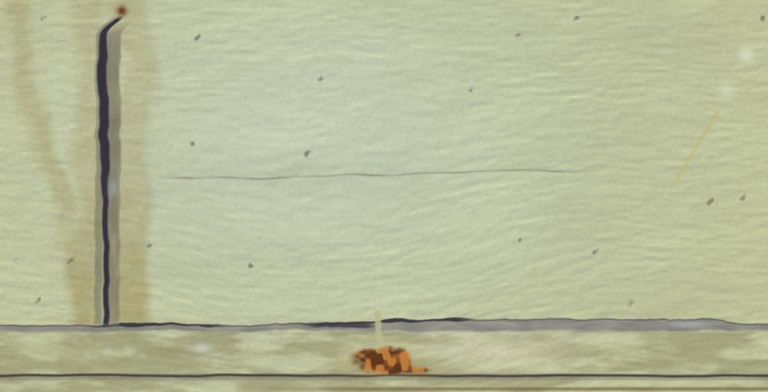
Reproduce this texture procedurally as a Shadertoy shader.

```glsl
float hash(vec2 p) {
    vec3 q = fract(vec3(p.xyx) * 0.1031);
    q += dot(q, q.yzx + 33.33);
    return fract((q.x + q.y) * q.z);
}

float noise(vec2 p) {
    vec2 i = floor(p), f = fract(p);
    f = f * f * (3.0 - 2.0 * f);
    return mix(mix(hash(i), hash(i + vec2(1, 0)), f.x),
               mix(hash(i + vec2(0, 1)), hash(i + vec2(1, 1)), f.x), f.y);
}

float fbm(vec2 p) {
    float sum = 0.0, amp = 0.5;
    for (int i = 0; i < 4; i++) {
        sum += amp * noise(p);
        p = mat2(1.6, 1.2, -1.2, 1.6) * p + 7.3;
        amp *= 0.5;
    }
    return sum;
}

// Soft mask: one where d is below the edge
float inside(float d, float edge, float soft) {
    return 1.0 - smoothstep(edge - soft, edge + soft, d);
}

float span(float x, float lo, float hi, float soft) {
    return smoothstep(lo - soft, lo + soft, x) * inside(x, hi, soft);
}

float blob(vec2 p, vec2 centre, vec2 radius) {
    vec2 q = (p - centre) / radius;
    return exp(-dot(q, q));
}

float segment(vec2 p, vec2 a, vec2 b) {
    vec2 ab = b - a;
    return length(p - a - ab * clamp(dot(p - a, ab) / dot(ab, ab), 0.0, 1.0));
}

// Brushed paint: slanted ridges plus fine lumps
float paintHeight(vec2 p) {
    float slant = 0.16 * inside(p.x, 1.1, 0.5) * inside(p.y, 0.6, 0.3);
    vec2 q = vec2(p.x, p.y + slant * p.x + 0.025 * noise(p * 7.0));
    return 0.55 * noise(q * vec2(13, 75)) + 0.4 * noise(q * vec2(32, 105)) + 0.5 * fbm(p * vec2(34, 48));
}

vec3 paintColour(vec2 p) {
    float cool = blob(p, vec2(0.8, 0.64), vec2(0.72, 0.48));
    vec3 c = mix(vec3(0.735, 0.755, 0.595), vec3(0.755, 0.79, 0.69), cool);
    return c * (0.96 + 0.08 * fbm(p * vec2(4, 9)));
}

vec3 addStains(vec3 c, vec2 p) {
    float x = p.x + 0.09 * (fbm(p * vec2(9, 6)) - 0.5);
    float strength = 0.45 + 0.4 * inside(p.y, 0.42, 0.2);
    float sides = span(x, 0.185, 0.27, 0.025) + span(x, 0.29, 0.385, 0.018);
    float streakX = mix(0.17, 0.055, smoothstep(0.35, 0.85, p.y));
    float streak = inside(abs(x - streakX), 0.025, 0.022) * smoothstep(0.3, 0.5, p.y);
    float stain = max(sides * strength, 0.55 * streak) * smoothstep(0.15, 0.19, p.y);
    c = mix(c, vec3(0.65, 0.61, 0.42), stain * (0.5 + 0.6 * fbm(p * 24.0)));
    float grime = blob(p, vec2(0.36, 0.12), vec2(0.22, 0.045));
    return mix(c, vec3(0.55, 0.52, 0.35), 0.7 * grime * smoothstep(0.3, 0.65, fbm(p * 22.0)));
}

// Small dark flecks, one candidate per cell
float specks(vec2 p) {
    vec2 id = floor(p * 7.0);
    vec2 d = fract(p * 7.0) - 0.25 - 0.5 * vec2(hash(id + 3.0), hash(id + 9.0));
    d.x -= 0.5 * d.y;
    return step(0.84, hash(id)) * inside(length(d) + 0.08 * noise(p * 110.0), 0.075, 0.035);
}

vec3 verticalCrack(vec3 c, vec2 p) {
    float x = p.x + 0.007 * (noise(vec2(3, p.y * 35.0)) - 0.5) - 0.055 * smoothstep(0.91, 0.97, p.y);
    float reach = span(p.y, 0.17, 0.955, 0.008);
    vec3 edge = mix(vec3(0.43, 0.41, 0.35), vec3(0.61, 0.59, 0.47), fbm(p * vec2(45, 16)));
    c = mix(c, edge, 0.85 * span(x, 0.272, 0.306, 0.005) * span(p.y, 0.17, 0.93, 0.02));
    c = mix(c, edge, 0.7 * span(x, 0.243, 0.262, 0.004) * reach);
    float core = mix(0.273, 0.261, smoothstep(0.2, 0.9, p.y));
    float width = 0.007 + 0.005 * span(p.y, 0.55, 0.9, 0.08);
    c = mix(c, vec3(0.21, 0.2, 0.25), inside(abs(x - core), width, 0.004) * reach);
    return mix(c, vec3(0.62, 0.63, 0.6), 0.8 * blob(p, vec2(0.289, 0.52), vec2(0.012, 0.02)));
}

vec3 horizontalGap(vec3 c, vec2 p) {
    float y = p.y + 0.014 * (fbm(vec2(p.x * 16.0, 2)) - 0.5);
    float top = 0.171 + 0.014 * (smoothstep(0.75, 1.1, p.x) - smoothstep(1.8, 1.92, p.x));
    vec3 dust = mix(vec3(0.43, 0.42, 0.42), vec3(0.64, 0.64, 0.6), fbm(p * vec2(20, 70)));
    c = mix(c, dust, 0.9 * span(y, 0.156, top, 0.005));
    float open = max(span(p.x, 0.25, 0.55, 0.04), span(p.x, 0.78, 1.19, 0.03));
    float thin = inside(abs(y - top), 0.002 + 0.004 * open * noise(vec2(p.x * 24.0, 5)), 0.003);
    float hole = span(p.x, 0.79, 0.95, 0.02) * inside(abs(y - 0.171), 0.006, 0.004);
    c = mix(c, vec3(0.22, 0.21, 0.23), max(thin * (0.55 + 0.4 * open), 0.8 * hole));
    return mix(c, vec3(0.67, 0.69, 0.72), 0.6 * blob(p, vec2(1.76, 0.174), vec2(0.06, 0.008)));
}

vec3 lowerBoard(vec3 c, vec2 p) {
    float mottled = fbm(p * vec2(9, 30)), board = inside(p.y, 0.155, 0.006);
    c = mix(c, vec3(0.62, 0.62, 0.47), 0.8 * board * smoothstep(0.35, 0.65, mottled));
    float pale = blob(p + 0.03 * mottled, vec2(1.29, 0.115), vec2(0.16, 0.05));
    c = mix(c, vec3(0.8, 0.79, 0.67), 0.9 * pale * board);
    float seam = 0.042 + 0.004 * (noise(vec2(p.x * 14.0, 8)) - 0.5);
    c = mix(c, vec3(0.48, 0.47, 0.39), 0.5 * span(p.y, 0.03, 0.046, 0.005));
    c = mix(c, vec3(0.25, 0.24, 0.25), 0.9 * inside(abs(p.y - seam), 0.003, 0.003));
    float foot = inside(abs(p.y - 0.008), 0.004, 0.004) * smoothstep(0.6, 1.0, p.x);
    return mix(c, vec3(0.47, 0.4, 0.27), 0.7 * foot);
}

vec3 rustPatch(vec3 c, vec2 p) {
    float body = blob(p, vec2(0.97, 0.083), vec2(0.095, 0.04)) + 0.5 * blob(p, vec2(1.07, 0.055), vec2(0.07, 0.012));
    float mask = smoothstep(0.38, 0.7, body * (0.45 + 1.1 * fbm(p * vec2(28, 40))));
    vec3 rust = mix(vec3(0.34, 0.17, 0.08), vec3(0.74, 0.46, 0.2), smoothstep(0.3, 0.7, noise(p * 65.0)));
    return mix(mix(c, vec3(0.7, 0.59, 0.36), 0.5 * min(body, 1.0)), rust, 0.9 * mask);
}

void mainImage(out vec4 fragColor, in vec2 fragCoord) {
    vec2 p = fragCoord / iResolution.y;
    vec3 c = lowerBoard(addStains(paintColour(p), p), p);
    // Relief lit from the upper left
    float relief = paintHeight(p) - paintHeight(p + vec2(-0.003, 0.005));
    c *= 1.0 + 0.15 * relief + 0.04 * (noise(p * 210.0) - 0.5);
    // Hairline, scratch, flecks and bumps
    float hairY = 0.541 + 0.02 * smoothstep(0.5, 1.5, p.x) + 0.008 * noise(p.xx * 9.0);
    float hair = inside(abs(p.y - hairY), 0.002, 0.004) * span(p.x, 0.43, 1.5, 0.06);
    c = mix(c, vec3(0.5, 0.5, 0.43), hair * (0.2 + 0.6 * noise(p.xx * 17.0)));
    float scratch = inside(segment(p, vec2(1.726, 0.543), vec2(1.832, 0.716)), 0.003, 0.004);
    c = mix(c, vec3(0.76, 0.7, 0.4), 0.6 * scratch);
    c = mix(c, vec3(0.42, 0.41, 0.36), 0.65 * specks(p) * smoothstep(0.2, 0.25, p.y));
    float bumps = blob(p, vec2(1.904, 0.86), vec2(0.02)) + 0.6 * blob(p, vec2(1.853, 0.772), vec2(0.02));
    c = mix(c, vec3(0.85, 0.87, 0.78), 0.8 * bumps);
    // Joints, rust and loose chips
    c = rustPatch(verticalCrack(horizontalGap(c, p), p), p);
    c = mix(c, vec3(0.42, 0.22, 0.11), blob(p, vec2(0.311, 0.972), vec2(0.012)));
    c = mix(c, vec3(0.82, 0.84, 0.81), 0.7 * blob(p, vec2(0.515, 0.112), vec2(0.025, 0.012)));
    float splinter = inside(segment(p, vec2(0.968, 0.125), vec2(0.963, 0.2)), 0.008, 0.004);
    fragColor = vec4(mix(c, vec3(0.73, 0.72, 0.55), 0.85 * splinter), 1.0);
}
```
